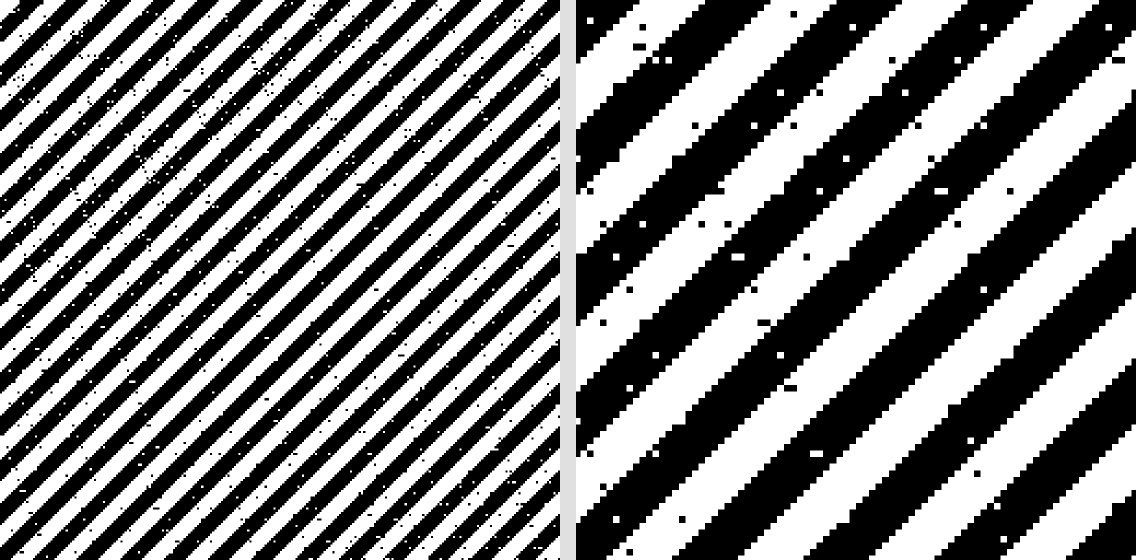
Left: the whole. Right: its middle third, enlarged.
A WebGL 1 fragment shader for this pattern:

```glsl
precision highp float;
// Black and white 45-degree stripes on a coarse cell grid, speckled with randomly inverted cells.

uniform vec2 u_resolution;

const float CELLS = 256.0;          // grid cells along the canvas height
const float STRIPE_PERIOD = 20.0;   // cells per black and white pair
const float WHITE_SHARE = 0.5;      // white part of each period
const float SPECKLE_CHANCE = 0.014; // fraction of inverted cells
const vec3 INK = vec3(0.0);
const vec3 PAPER = vec3(1.0);

float hash(vec2 p) {
  return fract(sin(dot(p, vec2(127.1, 311.7))) * 43758.5453);
}

// 1 on a white stripe, 0 on a black one; the half cell keeps samples off the edges
float stripe(vec2 cell, float period, float whiteShare) {
  float phase = fract((cell.x + cell.y + 0.5) / period);
  return 1.0 - step(whiteShare, phase);
}

// 1 where a cell is inverted
float speckle(vec2 cell, float chance) {
  return 1.0 - step(chance, hash(cell + 17.0));
}

float patternAt(vec2 uv) {
  // Cells are counted from the top left corner
  vec2 cell = floor(vec2(uv.x, 1.0 - uv.y) * CELLS);
  float base = stripe(cell, STRIPE_PERIOD, WHITE_SHARE);
  return abs(base - speckle(cell, SPECKLE_CHANCE));
}

void main() {
  // Average 2 x 2 samples per pixel to smooth the cell edges
  float light = 0.0;
  for (int j = 0; j < 2; j++) {
    for (int i = 0; i < 2; i++) {
      vec2 offset = (vec2(float(i), float(j)) - 0.5) * 0.5;
      light += 0.25 * patternAt((gl_FragCoord.xy + offset) / u_resolution.y);
    }
  }
  gl_FragColor = vec4(mix(INK, PAPER, light), 1.0);
}
```
